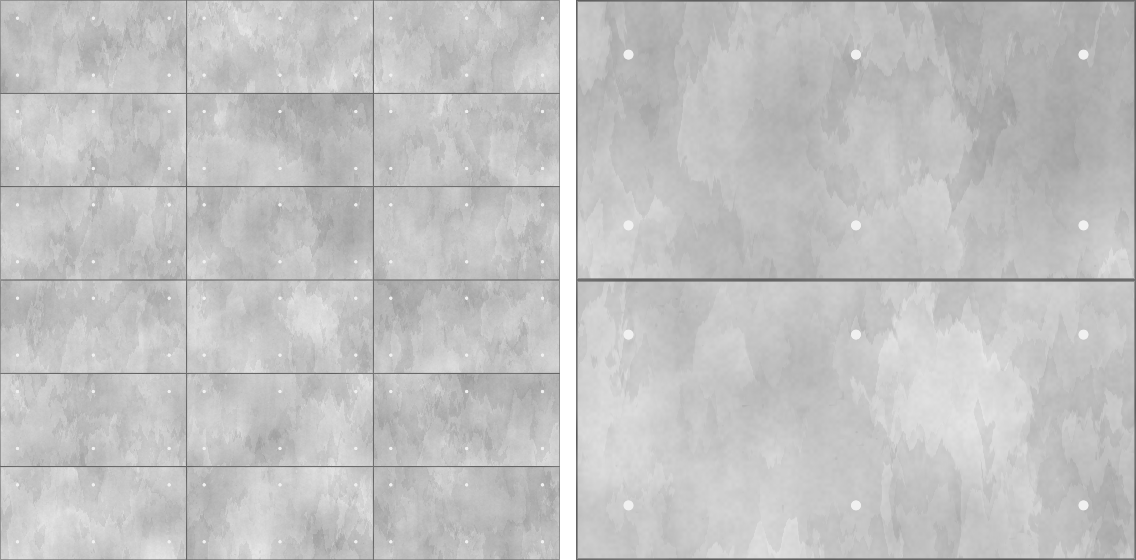
Left, the full canvas; right, a detail of the centre.
Write a Shadertoy shader that draws this texture.

```glsl
// Concrete cladding: a grid of wide panels with thin dark joints and six pale
// tie holes each. Every panel gets its own clouding, streaks and flaked stains
// from seeded fractal noise; stain outlines are jittered vertically into drips.

#define GRID vec2(3.0, 6.0)          // panels across and down
#define BASE_TONE 0.765
#define PANEL_SPREAD 0.035           // tone difference between panels
#define CLOUD_AMOUNT 0.23
#define STAIN_AMOUNT 0.052
#define GRAIN_AMOUNT 0.024
#define DRIP_LENGTH 0.9
#define JOINT_HALF 0.0056            // in panel heights
#define JOINT_TONE 0.40
#define HOLE_RADIUS 0.018            // in panel heights
#define HOLE_OFFSET vec2(0.8125, 0.305)
#define HOLE_TONE 0.94

float hash(vec2 p) {
    return fract(sin(dot(p, vec2(127.1, 311.7))) * 43758.5);
}

float noise(vec2 p) {
    vec2 i = floor(p), f = fract(p);
    f = f * f * (3.0 - 2.0 * f);
    return mix(mix(hash(i), hash(i + vec2(1, 0)), f.x),
               mix(hash(i + vec2(0, 1)), hash(i + vec2(1, 1)), f.x), f.y);
}

float fbm(vec2 p) {
    float sum = 0.0, amp = 0.5;
    for (int i = 0; i < 6; i++) {
        sum += amp * noise(p);
        p = p * 2.03 + 17.3;
        amp *= 0.5;
    }
    return sum / 0.984;
}

// Hard-edged stain, strongest at its rim and fading towards its middle.
float stain(vec2 q, vec2 seed, float bias) {
    float drip = DRIP_LENGTH * fbm(vec2(q.x * 17.0, q.y * 1.1) + seed);
    float field = fbm(vec2(q.x * 4.2, q.y * 2.6 + drip) + seed) - 0.5 + bias;
    float rim = 1.0 - 0.5 * smoothstep(0.0, 0.16, field);
    float patchy = smoothstep(0.3, 0.58, fbm(q * 2.4 + seed.yx));
    return smoothstep(-0.004, 0.016, field) * rim * patchy;
}

float concrete(vec2 q, vec2 id) {
    vec2 seed = 60.0 * vec2(hash(id + 3.7), hash(id + 9.1));
    float lean = hash(id + 5.3) - 0.5;
    float slope = (q.y - 0.5) * (0.12 + 0.45 * lean);

    // Soft clouds and long faint vertical runs
    float tone = BASE_TONE + PANEL_SPREAD * (hash(id + 1.9) - 0.5);
    tone += CLOUD_AMOUNT * (fbm(q * 1.7 + seed) - 0.5);
    tone += 0.05 * (fbm(vec2(q.x * 11.0, q.y * 0.9) + seed) - 0.5);

    // Dark and light flaked stains
    tone -= STAIN_AMOUNT * stain(q, seed + 11.0, slope - 0.03 * lean);
    tone += STAIN_AMOUNT * stain(q, seed + 37.0, 0.02 - slope);
    tone -= 0.6 * STAIN_AMOUNT * stain(q * 1.8, seed + 23.0, -0.02);

    // Grain and sparse dark pits
    tone += GRAIN_AMOUNT * (noise(q * 75.0 + seed) - 0.5);
    tone += 0.6 * GRAIN_AMOUNT * (noise(q * 33.0 + seed) - 0.5);
    float pit = smoothstep(0.93, 1.0, noise(q * 42.0 + seed.yx));
    return tone - 0.05 * pit * smoothstep(0.45, 0.65, fbm(q * 3.0 + seed));
}

void mainImage(out vec4 fragColor, in vec2 fragCoord) {
    vec2 p = fragCoord / iResolution.xy * GRID;
    vec2 id = floor(p);
    vec2 size = vec2(GRID.y / GRID.x, 1.0);      // panel size in panel heights
    vec2 q = fract(p) * size;
    float aa = 0.5 * GRID.y / iResolution.y;     // half a pixel

    float tone = concrete(q, id);

    // Tie holes: two rows of three, folded about the panel centre
    vec2 c = abs(q - 0.5 * size);
    float dx = min(c.x, abs(c.x - HOLE_OFFSET.x));
    float hole = length(vec2(dx, c.y - HOLE_OFFSET.y)) - HOLE_RADIUS;
    tone = mix(tone, HOLE_TONE, 1.0 - smoothstep(-aa, aa, hole));

    // Joints, slightly uneven in darkness
    vec2 edge = 0.5 * size - c;
    float joint = min(edge.x, edge.y) - JOINT_HALF;
    float jointTone = JOINT_TONE + 0.1 * (noise(p * 9.0) - 0.5);
    tone = mix(tone, jointTone, 1.0 - smoothstep(-aa, aa, joint));

    fragColor = vec4(vec3(tone), 1.0);
}
```
